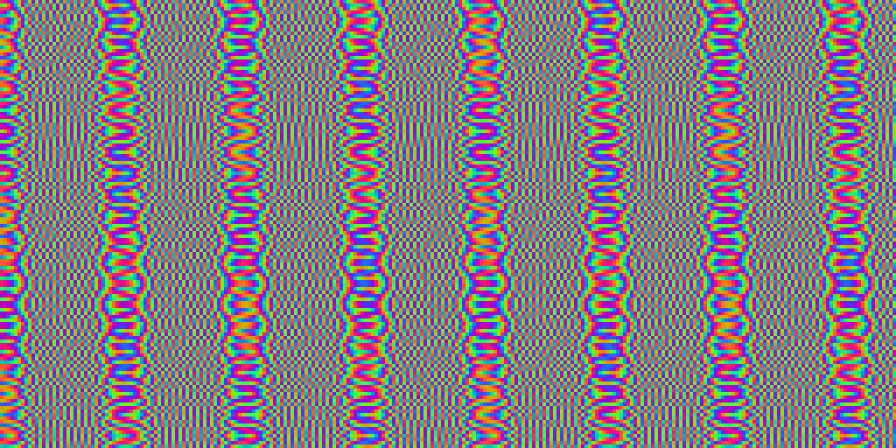
Reproduce this pattern procedurally as a WebGL 1 fragment shader.

```glsl
precision highp float;
// Interlaced rainbow moire on a grid of 256 by 128 flat cells. A cosine wave
// across the grid drives the hue: calm upright bands form at its crests (red,
// cyan) and troughs (purple, green), and checkered aliasing fills the slopes.

uniform vec2 u_resolution;

const float TAU = 6.2831853;
const vec2 GRID = vec2(256.0, 128.0);

// Full-strength rainbow; t = 0 is red, 0.5 cyan, 0.75 purple.
vec3 rainbow(float t) {
  return 0.5 + 0.5 * cos(TAU * (t - vec3(0.0, 1.0, 2.0) / 3.0));
}

// Hue of one cell, in turns.
float cellHue(vec2 cell) {
  // Bands lean slightly; each full period spans 69 columns.
  float wave = TAU * (cell.x + 0.015 * cell.y - 1.0) / 69.0;

  // Rows jitter sideways almost in alternation, beating into scallops.
  float rowJitter = 0.14 * sin(2.6 * cell.y);
  float hue = 6.125 * (cos(wave + rowJitter) - 1.0);

  // Slow drift along each band, out of step from band to band.
  hue += 0.16 * sin(TAU * cell.y / 50.0 + 0.045 * cell.x);

  // Every third row takes the opposite hue.
  hue += 0.5 * (1.0 - step(1.0, mod(cell.y, 3.0)));
  return hue;
}

void main() {
  // Four samples per pixel smooth the cell edges at any canvas size.
  vec3 color = vec3(0.0);
  for (int sy = 0; sy < 2; sy++) {
    for (int sx = 0; sx < 2; sx++) {
      vec2 offset = 0.5 * vec2(float(sx), float(sy)) - 0.25;
      vec2 uv = (gl_FragCoord.xy + offset) / u_resolution;
      color += rainbow(cellHue(floor(uv * GRID)));
    }
  }
  gl_FragColor = vec4(color / 4.0, 1.0);
}
```
